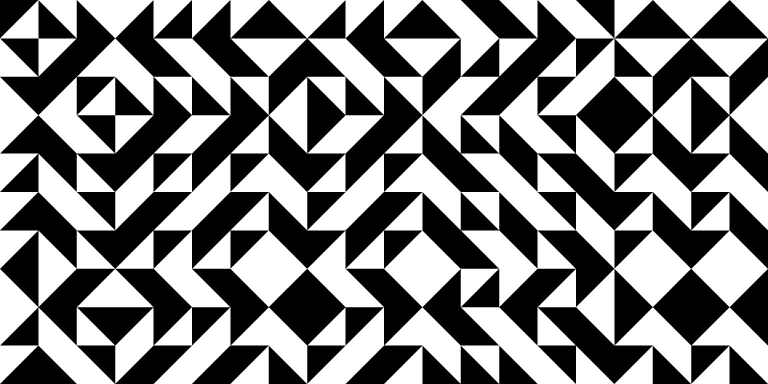
Write a Shadertoy shader that draws this pattern.

```glsl
// A 20 by 10 grid of squares, each split on a diagonal into ink and paper.
// The quarter turn of a square is the sum of a column turn and a row turn,
// plus a half turn where both indices are odd. Edges are box filtered.

#define COLUMNS 20
#define ROWS 10
#define SAMPLES 4
#define INK vec3(0.0)
#define PAPER vec3(1.0)
#define QUARTER_TURN 1.57079633

// Quarter turns per column (left to right) and per row (top to bottom)
const int columnTurn[COLUMNS] = int[COLUMNS](0, 3, 3, 2, 2, 2, 2, 3, 2, 2,
                                             2, 3, 1, 3, 3, 1, 2, 3, 2, 3);
const int rowTurn[ROWS] = int[ROWS](0, 1, 1, 2, 2, 2, 2, 1, 2, 2);

// Turn 0 fills the top left half; each step goes clockwise
int cellTurn(ivec2 cell) {
    int oddPair = cell.x & cell.y & 1;
    return (columnTurn[cell.x] + rowTurn[cell.y] + 2 * oddPair) & 3;
}

// 1 inside the inked half of a square, 0 outside; y runs downward
float inkAt(vec2 gridPos) {
    ivec2 cell = clamp(ivec2(floor(gridPos)), ivec2(0), ivec2(COLUMNS - 1, ROWS - 1));
    vec2 local = gridPos - vec2(cell) - 0.5;
    float angle = (float(cellTurn(cell)) - 1.5) * QUARTER_TURN;
    return step(0.0, dot(local, vec2(cos(angle), sin(angle))));
}

void mainImage(out vec4 fragColor, in vec2 fragCoord) {
    vec2 gridSize = vec2(COLUMNS, ROWS);
    float coverage = 0.0;

    // Average a regular grid of samples over the pixel
    for (int j = 0; j < SAMPLES; j++) {
        for (int i = 0; i < SAMPLES; i++) {
            vec2 offset = (vec2(i, j) + 0.5) / float(SAMPLES) - 0.5;
            vec2 uv = (fragCoord + offset) / iResolution.xy;
            coverage += inkAt(vec2(uv.x, 1.0 - uv.y) * gridSize);
        }
    }
    coverage /= float(SAMPLES * SAMPLES);

    fragColor = vec4(mix(PAPER, INK, coverage), 1.0);
}
```
